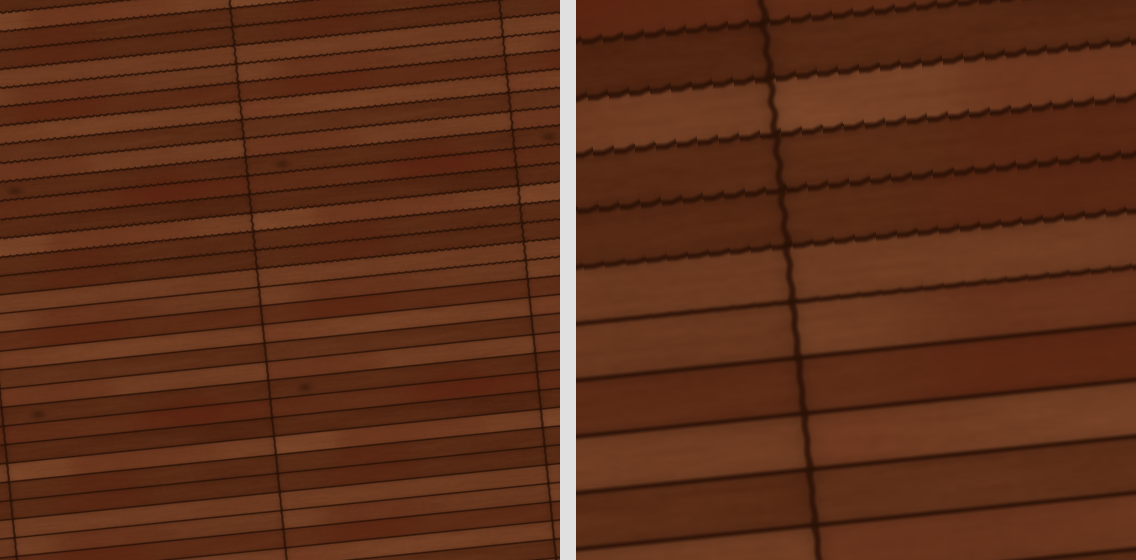
Left, the full canvas; right, a detail of the centre.
This texture is drawn by a WebGL 2 fragment shader. Its source:

```glsl
#version 300 es
precision highp float;
// Tilted wooden slat blind: twelve-row tone cycle, dark gaps and stitched cross seams.
uniform vec2 u_resolution;
out vec4 outColor;

const float TILT = 0.1013;          // rotation of the weave, radians
const float SEAM_PERIOD = 0.479;    // panel length along the slats
const float SEAM_START = 0.0302;
const float SLAT_HEIGHT = 0.0334;
const float SLAT_TOP = 0.5713;      // upper edge of row 0
const int ROWS = 12;
const float GAP_HALF = 0.0013;
const float SEAM_HALF = 0.0017;
const float EDGE_SOFT = 0.0015;
const float STEP_LENGTH = 0.0125;   // ragged steps along the upper gaps
const float STEP_HEIGHT = 0.0026;
const vec2 KNOT = vec2(0.133, 9.57);
const vec2 STAIN = vec2(0.71, 9.95);

const vec3 DARK_WOOD = vec3(0.295, 0.130, 0.055);
const vec3 LIGHT_WOOD = vec3(0.465, 0.260, 0.150);
const vec3 RED_WOOD = vec3(0.345, 0.130, 0.060);
const vec3 GAP_COLOR = vec3(0.165, 0.065, 0.020);

// Tone of each slat, from row 0 downward: 0 dark, 1 light
const float TONE[ROWS] = float[ROWS](
    0.88, 0.26, 0.22, 0.76, 0.72, 0.42, 0.85, 0.38, 0.84, 0.24, 0.42, 0.17);

float hash(vec2 p) {
    vec3 q = fract(vec3(p.xyx) * 0.1031);
    q += dot(q, q.yzx + 33.33);
    return fract((q.x + q.y) * q.z);
}

float noise(vec2 p) {
    vec2 i = floor(p), f = fract(p);
    f = f * f * (3.0 - 2.0 * f);
    return mix(mix(hash(i), hash(i + vec2(1, 0)), f.x),
               mix(hash(i + vec2(0, 1)), hash(i + vec2(1, 1)), f.x), f.y);
}

float stroke(float dist, float halfWidth, float soft) {
    return 1.0 - smoothstep(halfWidth - soft, halfWidth + soft, abs(dist));
}

// Wood colour at tile position: x along the panel 0..1, y in rows 0..12
vec3 wood(vec2 tile) {
    float row = floor(tile.y);
    float across = fract(tile.y);
    float seed = row * 17.0;

    float tone = TONE[int(row)];
    tone += (0.5 - tile.x) * mix(0.02, 0.22, hash(vec2(row, 3.0)));
    tone += 0.16 * (noise(vec2(tile.x * 5.0 + seed, tile.y * 1.7)) - 0.5);
    tone += 0.12 * (noise(vec2(tile.x * 14.0 + seed, tile.y * 9.0)) - 0.5);
    tone += 0.07 * (noise(vec2(tile.x * 70.0 + seed, tile.y * 16.0)) - 0.5);
    tone += 0.10 * (across - 0.5);

    vec3 color = mix(DARK_WOOD, LIGHT_WOOD, clamp(tone, -0.1, 1.1));

    // Reddish slats, a broad stain and a small knot
    float red = 0.35 * smoothstep(0.55, 0.9, noise(vec2(tile.x * 3.0 + seed, row)));
    red += row == 5.0 || row == 10.0 ? 0.25 : 0.0;
    vec2 stain = (tile - STAIN) / vec2(0.17, 0.9);
    red += 0.6 * exp(-2.0 * dot(stain, stain));
    color = mix(color, RED_WOOD, min(red, 0.8));
    vec2 knot = (tile - KNOT) / vec2(0.025, 0.22);
    return mix(color, GAP_COLOR, 0.5 * exp(-dot(knot, knot)));
}

void main() {
    vec2 p = gl_FragCoord.xy / u_resolution.y;
    float pixel = 1.0 / u_resolution.y;
    float soft = max(EDGE_SOFT, 0.7 * pixel);

    // Axes of the weave
    float along = dot(p, vec2(cos(TILT), sin(TILT)));
    float up = dot(p, vec2(-sin(TILT), cos(TILT)));
    float panel = (along - SEAM_START) / SEAM_PERIOD;
    float rows = (SLAT_TOP - up) / SLAT_HEIGHT;
    vec3 color = wood(vec2(fract(panel), mod(rows, float(ROWS))));

    // Gaps between slats, ragged in the upper half
    float ragged = smoothstep(0.46, 0.56, p.y);
    float steps = fract(along / STEP_LENGTH) - 0.5;
    float ripple = (abs(steps) * 2.0 - 0.5) * 0.5 + steps * 0.7;
    float gapRow = rows + ragged * STEP_HEIGHT * ripple / SLAT_HEIGHT;
    float gapDist = (fract(gapRow + 0.5) - 0.5) * SLAT_HEIGHT;
    float gap = stroke(gapDist, GAP_HALF * (1.0 + 0.25 * ragged), soft);
    float gapShade = exp(-abs(gapDist) / 0.0028);
    color *= 1.0 - 0.16 * gapShade;
    color = mix(color, GAP_COLOR, gap * 0.85);

    // Cross seams, thickened where the thread meets each gap
    float seamDist = (fract(panel + 0.5) - 0.5) * SEAM_PERIOD;
    seamDist += 0.0009 * sin(up * 420.0) * (0.4 + 0.6 * ragged);
    float seamWidth = SEAM_HALF + 0.0009 * exp(-abs(gapDist) / 0.003);
    color *= 1.0 - 0.2 * exp(-abs(seamDist) / 0.004);
    color = mix(color, GAP_COLOR, 0.8 * stroke(seamDist, seamWidth, soft));

    // Faint fine mottling
    color *= 0.985 + 0.03 * noise(p * 190.0);
    outColor = vec4(color, 1.0);
}
```
